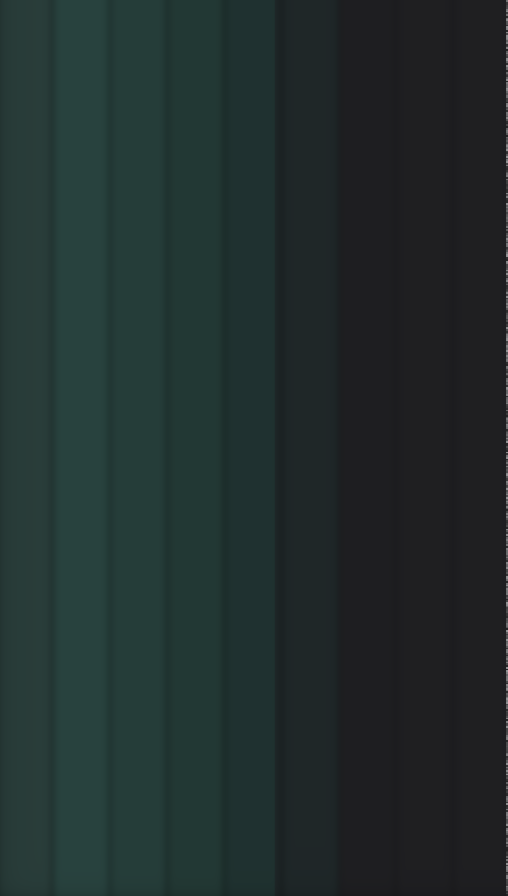
Give the GLSL for this background, as a Shadertoy shader.

```glsl
// Dark vertical folds fading from muted green to charcoal, with a speckled right rim.
#define FOLD_START 0.103
#define FOLD_WIDTH 0.1127
#define SEAM_DEPTH 0.13
#define SEAM_WIDTH 0.085
#define CREASE_X 0.541
#define RIM_WIDTH 0.0036
#define RIM_ROWS 512.0

const vec3 FOLD_COLORS[9] = vec3[9](
    vec3(0.160, 0.238, 0.226),
    vec3(0.157, 0.258, 0.243),
    vec3(0.146, 0.239, 0.224),
    vec3(0.135, 0.220, 0.204),
    vec3(0.122, 0.194, 0.187),
    vec3(0.120, 0.151, 0.156),
    vec3(0.118, 0.119, 0.129),
    vec3(0.120, 0.120, 0.130),
    vec3(0.120, 0.120, 0.130));

float hash(float n) {
    return fract(sin(n * 12.9898) * 43758.545);
}

vec3 foldColor(float index) {
    return FOLD_COLORS[int(clamp(index, 0.0, 8.0))];
}

void mainImage(out vec4 fragColor, in vec2 fragCoord) {
    vec2 uv = fragCoord / iResolution.xy;
    float pixel = 1.0 / iResolution.x;

    // Soft transition between neighbouring folds
    float fold = (uv.x - FOLD_START) / FOLD_WIDTH + 1.0;
    float nearest = floor(fold + 0.5);
    float offset = fold - nearest;
    vec3 color = mix(foldColor(nearest - 1.0), foldColor(nearest),
                     smoothstep(-0.08, 0.10, offset));

    // One crisp crease separates the green side from the dark side
    float darkSide = smoothstep(CREASE_X - pixel, CREASE_X + pixel, uv.x);
    vec3 side = mix(foldColor(min(nearest, 4.0)), foldColor(5.0), darkSide);
    float nearCrease = 1.0 - smoothstep(0.25, 0.35, abs(fold - 5.0));
    color = mix(color, side, nearCrease);

    // Shadow in each seam, weaker on the charcoal folds
    float seam = exp(-pow(offset / SEAM_WIDTH, 2.0));
    float depth = SEAM_DEPTH * mix(1.0, 0.55, smoothstep(0.58, 0.70, uv.x));
    color *= 1.0 - depth * seam;

    // Gentle darkening at the left and bottom borders
    color *= 1.0 - 0.12 * exp(-uv.x / 0.018);
    color *= 1.0 - 0.12 * exp(-uv.y / 0.008);

    // Pale broken rim
    float speckle = mix(0.15, 0.60, hash(floor(uv.y * RIM_ROWS)));
    float rim = smoothstep(-0.5 * pixel, 0.5 * pixel, uv.x - 1.0 + RIM_WIDTH);
    color = mix(color, vec3(0.98, 0.98, 1.0) * speckle, rim);

    fragColor = vec4(color, 1.0);
}
```
